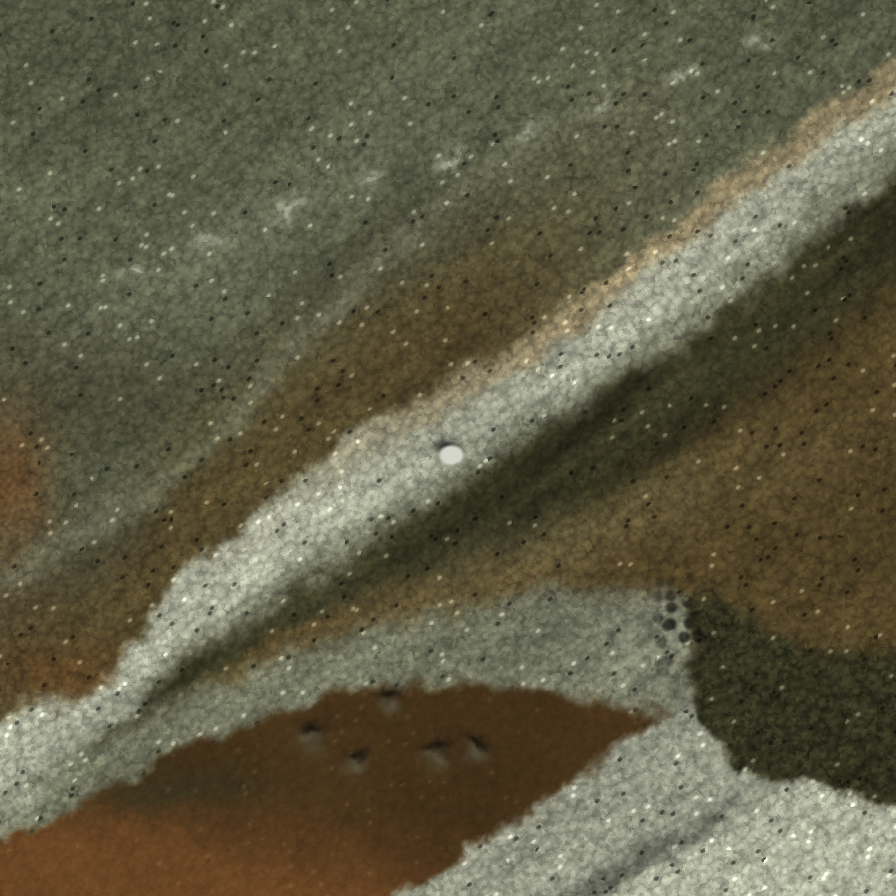
This texture is drawn by a three.js fragment shader. Its source:

```glsl
// Aerial view of a bare mountainside: pale scree ribbons between brown earth and dark gravel.
// Each layer is bounded by a height curve over x, its edge roughened by layered sines
// and cellular noise; cellular grain, streaks and scattered stones finish the ground.
varying vec2 vUv;

const vec3 GRAVEL = vec3(0.335, 0.345, 0.265);
const vec3 SHADE  = vec3(0.195, 0.195, 0.125);
const vec3 EARTH  = vec3(0.310, 0.258, 0.150);
const vec3 OLIVE  = vec3(0.400, 0.355, 0.240);
const vec3 UMBER  = vec3(0.255, 0.185, 0.098);
const vec3 RUST   = vec3(0.400, 0.265, 0.140);
const vec3 ASH    = vec3(0.450, 0.460, 0.375);
const vec3 SCREE  = vec3(0.640, 0.650, 0.570);
const vec3 TAN    = vec3(0.570, 0.520, 0.395);
const vec2 SLOPE  = vec2(0.79, 0.613);   // downhill streak direction
const float GRAIN = 0.42;
const float ROUGH = 0.012;

vec2 hash2(vec2 p) {
  return fract(sin(vec2(dot(p, vec2(127.1, 311.7)), dot(p, vec2(269.5, 183.3)))) * 43758.5);
}

// x: distance to the nearest cell point, y: random value of that cell
vec2 cells(vec2 p) {
  vec2 base = floor(p), best = vec2(9.0, 0.0);
  for (int j = -1; j <= 1; j++)
    for (int i = -1; i <= 1; i++) {
      vec2 id = base + vec2(float(i), float(j));
      vec2 h = hash2(id);
      float d = length(id + h - p);
      if (d < best.x) best = vec2(d, fract(h.x * 17.3 + h.y * 5.7));
    }
  return best;
}

float waves(vec2 p) {
  float sum = 0.0, amp = 0.5;
  for (int i = 0; i < 5; i++) {
    sum += amp * sin(p.x + 1.7 * sin(p.y)) * cos(p.y + 1.3 * sin(p.x * 0.7));
    p = mat2(1.5, 1.1, -1.1, 1.5) * p + 2.3;
    amp *= 0.62;
  }
  return sum;
}

// height curve through six knots evenly spaced over x
float curve(float x, float a, float b, float c, float d, float e, float f) {
  vec4 t = clamp(x * 5.0 - vec4(0.0, 1.0, 2.0, 3.0), 0.0, 1.0);
  return a + dot(t, vec4(b - a, c - b, d - c, e - d)) + (f - e) * clamp(x * 5.0 - 4.0, 0.0, 1.0);
}

float rise(float d, float w) { return smoothstep(-w, w, d); }
float blob(vec2 p, vec2 r) { p /= r; return exp(-dot(p, p)); }

void main() {
  vec2 uv = vUv;
  vec2 st = vec2(dot(uv, SLOPE), dot(uv, vec2(-SLOPE.y, SLOPE.x)));
  vec2 fine = cells(uv * 230.0), pebble = cells(st * vec2(85.0, 120.0));
  vec2 lump = cells(st * vec2(24.0, 42.0) + 7.0);
  float drift = waves(uv * 9.0);
  float streak = waves(st * vec2(7.0, 40.0) + 3.0);
  vec2 p = uv + ROUGH * vec2(waves(uv * 31.0), waves(uv * 37.0 + 4.0) + 0.9 * (0.5 - lump.x));
  float x = p.x, y = p.y;

  // height curves
  float top = curve(x, 0.195, 0.355, 0.522, 0.632, 0.790, 0.935) - 0.05 * exp(-pow((x - 0.11) / 0.06, 2.0));
  float low = curve(x, 0.063, 0.250, 0.385, 0.515, 0.645, 0.805);
  float spurTop = curve(x, 0.10, 0.225, 0.295, 0.345, 0.340, 0.25);
  float spurLow = curve(x, 0.06, 0.165, 0.234, 0.238, 0.180, 0.10);
  float fanTop = min((x - 0.443) * 0.66, max(0.2 - 1.2 * (x - 0.78), 0.14 - 0.25 * (x - 0.84)));

  // upper gravel slope, browner towards the ribbon
  vec3 c = GRAVEL * (1.0 + 0.10 * drift + 0.13 * streak);
  c = mix(c, ASH, 0.45 * blob(vec2(st.y - 0.42 + 0.02 * drift, st.x - 0.6), vec2(0.055, 0.45)));
  c = mix(c, SHADE, 0.45 * blob(uv - vec2(0.10, 0.56), vec2(0.16, 0.07)));
  float bare = (1.0 - smoothstep(0.05, 0.24, y - top)) * (1.0 - smoothstep(0.5, 0.8, x));
  c = mix(c, EARTH * (1.0 + 0.15 * streak), 0.85 * bare);
  c = mix(c, RUST, 0.75 * blob(p - vec2(0.01, 0.46), vec2(0.05, 0.09)));
  c = mix(c, RUST, 0.55 * blob(p - vec2(0.07, 0.25), vec2(0.08, 0.035)));
  float trail = y - curve(x, 0.35, 0.47, 0.69, 0.86, 1.05, 1.2);
  c = mix(c, ASH, 0.55 * exp(-pow(trail / 0.018, 2.0)) * (1.0 - smoothstep(0.4, 0.6, x)));
  for (int i = 0; i < 9; i++) {
    vec2 q = p - vec2(0.15, 0.70) - float(i) * vec2(0.0875, 0.0315);
    c = mix(c, SCREE, 0.6 * blob(vec2(q.x, q.y - 0.4 * q.x), vec2(0.016, 0.009)) * (0.5 + lump.y));
  }

  // earth and shaded gravel under the ribbon
  vec3 under = mix(EARTH, OLIVE, 0.8 * blob(vec2(y - 0.32 - 0.31 * (x - 0.35), x - 0.58), vec2(0.045, 0.27)));
  under *= 1.0 + 0.12 * drift + 0.08 * streak;
  float depth = mix(0.03, 0.125, smoothstep(0.25, 0.7, x));
  under = mix(under, SHADE * (1.0 + 0.4 * streak), 0.9 * (1.0 - smoothstep(0.6, 1.4, (low - y) / depth)));
  c = mix(c, under, rise(low + 0.02 - y, 0.02));

  // grey spur, brown hollow, dark patch on the right
  float leftSide = rise(0.775 - x, 0.012);
  vec3 spur = mix(ASH, SCREE, 0.35 * smoothstep(0.5, 0.75, x)) * (0.93 + 0.17 * streak);
  c = mix(c, spur, rise(spurTop - y, 0.018) * leftSide);
  vec3 hollow = mix(UMBER, RUST, smoothstep(0.16, 0.02, y + 0.2 * (x - 0.2)));
  hollow = mix(hollow, SHADE, 0.65 * blob(p - vec2(0.19, 0.12), vec2(0.10, 0.025)));
  c = mix(c, hollow * (1.0 + 0.12 * drift), rise(spurLow - y, 0.009) * leftSide);
  float patchTop = 0.27 + 0.07 * smoothstep(0.92, 0.77, x);
  float darkPatch = rise(patchTop - y, 0.02) * (1.0 - leftSide);
  c = mix(c, SHADE, darkPatch);

  // pale fan with a gully
  float gully = y - (x - 0.65) * 0.56;
  vec3 fan = mix(SCREE * 0.87, SCREE * 1.06, rise(-gully, 0.02)) * (1.0 + 0.09 * streak);
  fan *= 1.0 - 0.33 * exp(-pow(gully / 0.017, 2.0)) * smoothstep(0.86, 0.78, x);
  float fanMask = rise(fanTop - y, 0.009);
  c = mix(c, fan, fanMask);

  // main scree ribbon, tan along its upper rim
  float t = (y - low) / (top - low);
  vec3 ribbon = mix(ASH, SCREE, smoothstep(-0.05, 0.5, t + 0.12 * streak));
  ribbon = mix(ribbon, TAN, smoothstep(0.62, 0.85, t) * smoothstep(0.2, 0.65, x));
  ribbon *= 1.0 + 0.13 * streak - 0.10 * blob(uv - vec2(0.52, 0.51), vec2(0.2, 0.1));
  float ribbonMask = rise(top - y, 0.013) * rise(y - low, 0.017);
  c = mix(c, ribbon, ribbonMask);

  // grain, glints and dark stones
  float soil = rise(spurLow - y, 0.01) * leftSide * (1.0 - fanMask) * (1.0 - ribbonMask);
  float grain = 0.5 * (fine.y - 0.5) + 0.6 * (0.45 - pebble.x) + 0.4 * (pebble.y - 0.5);
  c *= 1.0 + GRAIN * grain * (1.0 - 0.6 * soil) * (1.0 + 0.7 * darkPatch * (1.0 - fanMask));
  float speck = smoothstep(0.38, 0.12, pebble.x) * (1.0 - 0.8 * soil);
  c += 0.20 * speck * step(0.95, pebble.y);
  c *= 1.0 - 0.5 * speck * step(pebble.y, 0.05);
  float pits = blob(uv - vec2(0.755, 0.30), vec2(0.028, 0.05));
  c *= 1.0 - 0.7 * pits * smoothstep(0.5, 0.2, cells(uv * 55.0).x);
  for (int i = 0; i < 5; i++) {
    float k = float(i);
    vec2 q = p - vec2(0.345 + 0.046 * k, 0.187 + 0.04 * sin(4.0 * k));
    c = mix(c, ASH * 0.85, 0.6 * blob(q + vec2(0.0, 0.012), vec2(0.012)));
    c *= 1.0 - 0.6 * blob(q, vec2(0.012, 0.007));
  }

  // lone white boulder with its shadow
  vec2 b = uv - vec2(0.504, 0.492);
  c *= 1.0 - 0.75 * blob(b - vec2(-0.006, 0.010), vec2(0.014, 0.008));
  c = mix(c, vec3(0.83, 0.84, 0.79), rise(0.012 - length(b * vec2(0.9, 1.1)) - 0.002 * drift, 0.003));
  gl_FragColor = vec4(c, 1.0);
}
```
